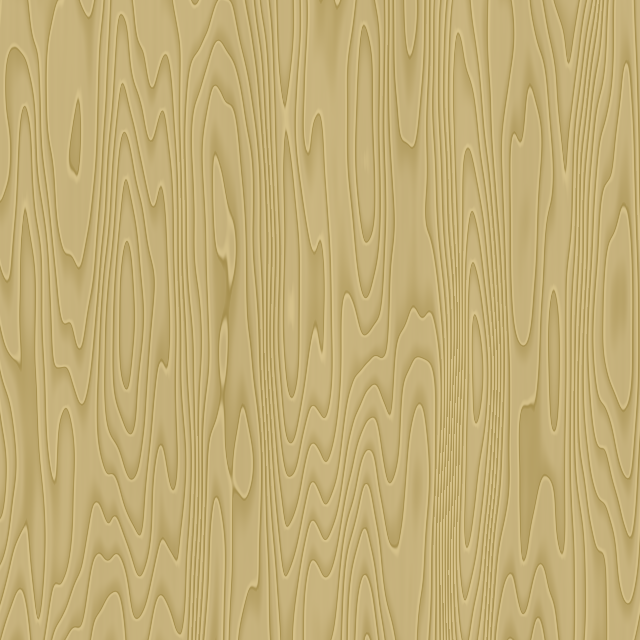
Reproduce this texture procedurally as a three.js fragment shader.

```glsl
// Pale wood veneer: tall arches and dense straight grain running upward.
// A vertically stretched gradient-noise height is cut into contour levels;
// each level gets a thin dark edge, a soft inner shade and a light rim.
varying vec2 vUv;

vec2 hashGradient(vec2 cell) {
  vec2 p = fract(cell * vec2(0.1031, 0.1137));
  p += dot(p, p.yx + 33.33);
  float angle = 6.2832 * fract((p.x + p.y) * p.x * 17.3);
  return vec2(cos(angle), sin(angle));
}

float gradientNoise(vec2 p) {
  vec2 cell = floor(p);
  vec2 f = p - cell;
  vec2 u = f * f * f * (f * (f * 6.0 - 15.0) + 10.0);
  float a = dot(hashGradient(cell), f);
  float b = dot(hashGradient(cell + vec2(1.0, 0.0)), f - vec2(1.0, 0.0));
  float c = dot(hashGradient(cell + vec2(0.0, 1.0)), f - vec2(0.0, 1.0));
  float d = dot(hashGradient(cell + vec2(1.0, 1.0)), f - vec2(1.0, 1.0));
  return mix(mix(a, b, u.x), mix(c, d, u.x), u.y);
}

// Height whose whole-number contours are the growth rings
float ringHeight(vec2 p) {
  p.x += 0.012 * gradientNoise(p * vec2(3.0, 2.0) + 5.0);
  float height = 13.0 * gradientNoise(p * vec2(7.5, 0.85) + vec2(13.2, 4.3));
  height += 9.0 * gradientNoise(vec2(p.x * 9.0 + 41.7, p.y * 0.25 + 8.4));
  height += 3.2 * gradientNoise(p * vec2(19.0, 2.0) + vec2(3.7, 21.6));
  height += 0.6 * gradientNoise(p * vec2(40.0, 6.0) + vec2(27.1, 9.8));
  return height + 3.0 * p.y;
}

void main() {
  // Slope turns ring phase into distance, so line widths stay even
  float height = ringHeight(vUv);
  float stepSize = 0.0008;
  vec2 slope = vec2(ringHeight(vUv + vec2(stepSize, 0.0)) - height,
                    ringHeight(vUv + vec2(0.0, stepSize)) - height) / stepSize;
  float steepness = max(length(slope), 16.0);
  float phase = fract(height);
  float edgeDistance = (fract(height + 0.5) - 0.5) / steepness;

  // Dark edge and shade on the upper side, light rim on the lower side
  float upperSide = smoothstep(-0.001, 0.001, edgeDistance);
  float edge = upperSide * (1.0 - smoothstep(0.001, 0.0042, edgeDistance));
  float shade = upperSide * (1.0 - smoothstep(0.0, 0.5, phase));
  float rim = (1.0 - upperSide) * smoothstep(-0.0046, -0.0012, edgeDistance);

  // Broad tint and faint upright fibres
  float tint = 0.02 * gradientNoise(vUv * vec2(9.0, 1.2) + 17.0);
  tint += 0.012 * gradientNoise(vUv * vec2(130.0, 5.0) + 31.0);

  vec3 wood = vec3(0.78, 0.70, 0.49);
  vec3 darkGrain = vec3(0.65, 0.56, 0.30);
  vec3 lightRim = vec3(0.845, 0.765, 0.545);
  vec3 color = mix(wood, darkGrain, max(0.9 * edge, 0.5 * shade));
  color = mix(color, lightRim, 0.85 * rim);
  gl_FragColor = vec4(color + tint, 1.0);
}
```
